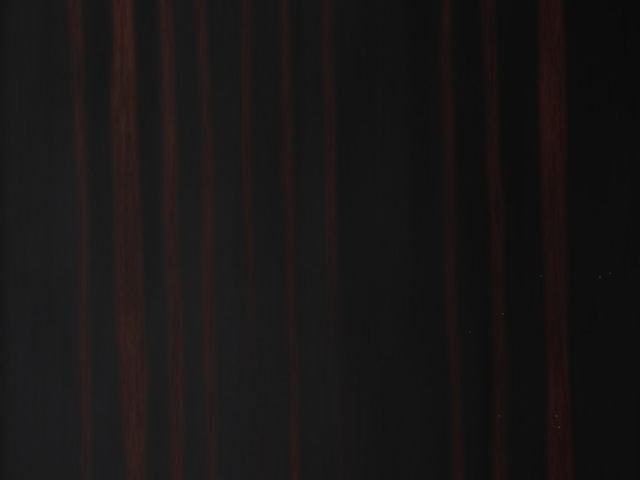
Write a Shadertoy shader that draws this texture.

```glsl
// Dark polished ebony: near-black wood, lit from the left, with reddish
// heartwood streaks running down the board. Streaks are soft wandering bands
// placed by a loop; stretched value noise gives the fibres and the mottling.

const vec3 EBONY_LIT   = vec3(0.112, 0.112, 0.117);
const vec3 EBONY_SHADE = vec3(0.056, 0.054, 0.055);
const vec3 RED_LIT     = vec3(0.198, 0.118, 0.104);
const vec3 RED_SHADE   = vec3(0.130, 0.068, 0.063);
const vec3 SPECK       = vec3(0.25, 0.24, 0.23);
const int  STREAKS     = 10;

float hash(vec2 p) {
    return fract(sin(dot(p, vec2(127.1, 311.7))) * 43758.5453);
}

float noise(vec2 p) {
    vec2 i = floor(p), f = fract(p);
    f = f * f * (3.0 - 2.0 * f);
    float low  = mix(hash(i), hash(i + vec2(1.0, 0.0)), f.x);
    float high = mix(hash(i + vec2(0.0, 1.0)), hash(i + vec2(1.0, 1.0)), f.x);
    return mix(low, high, f.y);
}

// Long thin fibres: three octaves stretched along the grain
float fibres(vec2 p) {
    return 0.4 * noise(p * vec2(130.0, 7.0))
         + 0.35 * noise(p * vec2(290.0, 24.0))
         + 0.25 * noise(p * vec2(430.0, 80.0));
}

// Soft vertical band with ragged edges
float band(float x, float halfWidth, float feather, float ragged) {
    return 1.0 - smoothstep(-feather, feather, abs(x) - halfWidth + ragged);
}

// Coverage of one numbered streak at p
float streak(vec2 p, float id, float grain) {
    float gap = 0.125 * step(6.5, id) + 0.038 * step(8.5, id);
    float centre = 0.138 + 0.0635 * id + gap + 0.010 * (hash(vec2(id, 3.0)) - 0.5);
    float drift = 0.020 * (0.5 - p.y);
    float wander = 0.012 * (noise(vec2(id * 7.3, p.y * 2.6)) - 0.5)
                 + 0.005 * (noise(vec2(id * 3.1, p.y * 9.0)) - 0.5);

    // Every eighth streak is broad, the rest are narrow
    float broad = pow(0.5 + 0.5 * cos(0.7854 * (id - 1.0)), 8.0);
    float halfWidth = 0.0075 + 0.0115 * broad;
    halfWidth *= 0.75 + 0.5 * noise(vec2(id * 5.7, p.y * 4.0));

    // Two thin streaks die out towards the bottom
    float dying = step(abs(abs(id - 5.0) - 1.0), 0.1);
    float life = mix(1.0, smoothstep(0.22, 0.6, p.y), 0.85 * dying);

    // Patches along the length come and go
    float patches = 0.6 + 0.5 * noise(vec2(id * 9.1, p.y * 5.0))
                  + 0.2 * noise(vec2(id * 4.3, p.y * 17.0));
    float strength = mix(0.52, 0.78, broad) * patches * (0.65 + 0.7 * grain);

    float x = p.x - centre - drift - wander;
    float core = band(x, halfWidth, 0.0055, 0.010 * (grain - 0.5));
    float halo = 0.12 * band(x, halfWidth, 0.016, 0.0);
    return clamp(max(core * strength, halo) * life, 0.0, 1.0);
}

// Sparse dust specks, one at most in each cell
float specks(vec2 p, float cells) {
    vec2 cell = floor(p * cells);
    vec2 spot = 0.2 + 0.6 * vec2(hash(cell + 4.0), hash(cell + 9.0));
    float present = step(0.988, hash(cell + 17.0));
    return present * (1.0 - smoothstep(0.03, 0.1, length(fract(p * cells) - spot)));
}

void mainImage(out vec4 fragColor, in vec2 fragCoord) {
    vec2 uv = fragCoord / iResolution.xy;
    vec2 p = fragCoord / iResolution.y;
    float grain = fibres(uv);

    // Ebony ground, fading to the right and a little to the top
    float shade = smoothstep(0.25, 0.95, uv.x);
    vec3 color = mix(EBONY_LIT, EBONY_SHADE, shade);
    color *= 1.0 - 0.14 * smoothstep(0.5, 1.0, uv.y);
    color *= 0.85 + 0.15 * smoothstep(0.0, 0.02, uv.x);

    // Cloudy mottling, broad dark veins, fibre relief and fine pores
    color *= 0.96 + 0.08 * noise(p * vec2(9.0, 6.0));
    float vein = noise(vec2(uv.x * 26.0, uv.y * 1.5));
    color *= mix(vec3(1.0), vec3(0.92, 0.90, 0.87), smoothstep(0.45, 0.9, vein));
    color *= 0.95 + 0.10 * grain;
    color *= 0.98 + 0.04 * noise(p * vec2(150.0, 110.0));

    // Reddish streaks
    float red = 0.0;
    for (int i = 0; i < STREAKS; i++) {
        red = max(red, streak(uv, float(i), grain));
    }
    vec3 redColor = mix(RED_LIT, RED_SHADE, smoothstep(0.15, 0.95, uv.x));
    redColor *= 0.80 + 0.40 * grain;
    color = mix(color, redColor, red);

    // Dust gathers at the lower right
    float dust = smoothstep(0.5, 0.9, uv.x) * (1.0 - smoothstep(0.3, 0.7, uv.y));
    color = mix(color, SPECK, 0.7 * dust * specks(p, 34.0));

    fragColor = vec4(color, 1.0);
}
```
